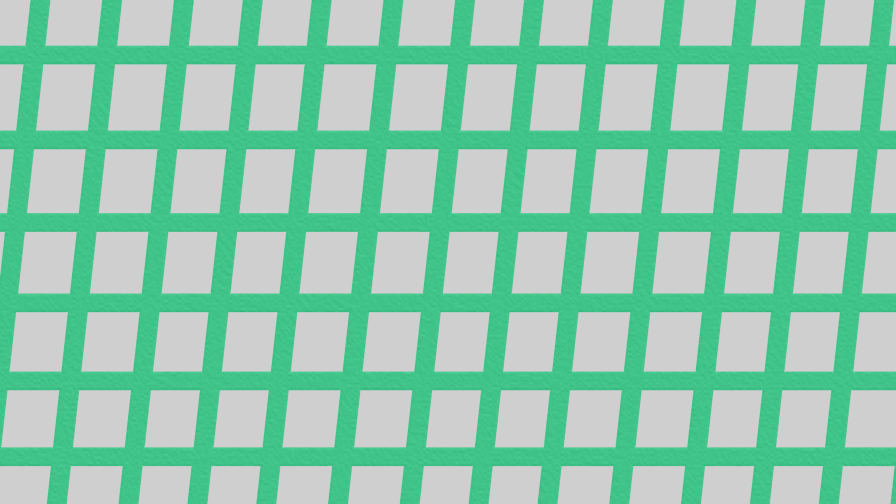
This pattern is drawn by a WebGL 2 fragment shader. Its source:

```glsl
#version 300 es
precision highp float;
// Slanted lattice of embossed, grainy green bars over flat grey.

uniform vec2 u_resolution;
out vec4 fragColor;

float hash(vec2 p) {
  return fract(sin(dot(p, vec2(127.1, 311.7))) * 43758.5453);
}

float valueNoise(vec2 p) {
  vec2 i = floor(p), f = fract(p);
  f = f * f * (3.0 - 2.0 * f);
  return mix(mix(hash(i), hash(i + vec2(1, 0)), f.x),
             mix(hash(i + vec2(0, 1)), hash(i + vec2(1, 1)), f.x), f.y);
}

// Signed distance to the nearest bar, negative inside; p is in canvas heights.
float lattice(vec2 p) {
  // Leaning bars, with a slight unevenness in their pitch
  float x = p.x + 0.11 * (1.0 - p.y);
  float column = round((x - 0.0831) / 0.1395);
  float center = 0.0831 + 0.1395 * column - 0.0028 * cos(1.5708 * column);
  float upright = abs(x - center) * 0.994 - 0.0196;

  // Level bars, whose spacing widens toward the top
  float a = 0.14815, b = 0.00225;
  float row = round((sqrt(a * a + 4.0 * b * (p.y - 0.0938)) - a) / (2.0 * b));
  float level = abs(p.y - 0.0938 - row * (a + b * row)) - 0.0185;

  return min(upright, level);
}

// Surface height: rounded rims plus fine grain
float relief(vec2 p) {
  float rim = smoothstep(0.001, -0.005, lattice(p));
  return 0.7 * rim + 0.8 * valueNoise(p * 190.0) + 0.3 * valueNoise(p * 90.0 + 17.0);
}

void main() {
  vec2 p = gl_FragCoord.xy / u_resolution.y;
  float pixel = 1.0 / u_resolution.y;

  // Light falls from above, a little from the right
  vec2 toLight = vec2(0.0010, 0.0024);
  float shade = relief(p - toLight * 0.5) - relief(p + toLight * 0.5);

  vec3 grey = vec3(0.81);
  vec3 green = vec3(0.25, 0.767, 0.537) + 0.065 * shade;

  float cover = 1.0 - smoothstep(-0.7 * pixel, 0.7 * pixel, lattice(p));
  fragColor = vec4(mix(grey, green, cover), 1.0);
}
```
